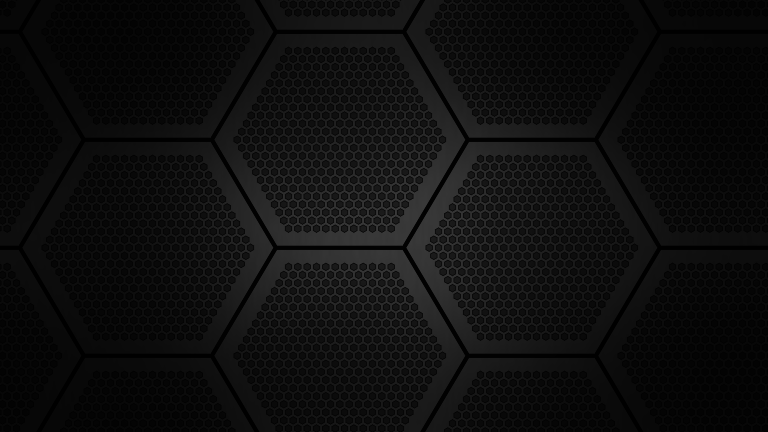
Give the GLSL for this pattern, as a Shadertoy shader.

```glsl
// Dark hexagonal panels with perforated centres, black grooves and a soft central light.

const float SQRT3 = 1.7320508;
const vec2  REPEATS = vec2(2.0, 2.0);       // panel periods across and down
const vec2  PANEL_OFFSET = vec2(-0.115, 0.353); // in periods, from the canvas centre
const float GROOVE_HALF = 0.0098;           // in panel heights
const vec2  HOLE_PITCH = vec2(0.0421, 0.0432); // in panel heights
const float HOLE_RINGS = 11.0;              // rings of holes around the middle one
const float HOLE_RADIUS = 0.395;            // in hole pitches
const float RIM_WIDTH = 0.1;                // in hole pitches
const vec3  METAL = vec3(0.22);
const vec3  HOLE_FILL = vec3(0.108);
const vec3  HOLE_RIM = vec3(0.042);
const vec3  GROOVE = vec3(0.006);
const vec2  LIGHT_CENTRE = vec2(0.51, 0.48);
const vec2  LIGHT_FALLOFF = vec2(1.6, 1.0);
const float LIGHT_SOFTNESS = 0.65;          // lower gives a flatter top
const float AMBIENT = 0.11;
const float INNER_SHADE = 0.84;             // metal at the middle of a panel
const vec2  GRAIN_CELLS = vec2(256.0, 36.0);
const float GRAIN_AMOUNT = 0.06;

// Hexagon metric: equals the apothem on a flat-topped outline.
float hexDistance(vec2 p) {
    p = abs(p);
    return max(p.y, 0.5 * SQRT3 * p.x + 0.5 * p.y);
}

// Offset from the nearest point of a centred rectangular lattice.
vec2 toNearest(vec2 p, vec2 period) {
    vec2 g = p / period;
    vec2 a = p - period * floor(g + 0.5);
    vec2 b = p - period * (floor(g) + 0.5);
    return dot(a, a) < dot(b, b) ? a : b;
}

float hash(vec2 p) {
    vec3 q = fract(vec3(p.xyx) * 0.1031);
    q += dot(q, q.yzx + 33.33);
    return fract((q.x + q.y) * q.z);
}

// Value noise that wraps after a whole number of cells.
float wrappedNoise(vec2 p, vec2 cells) {
    vec2 i = floor(p);
    vec2 f = smoothstep(0.0, 1.0, p - i);
    vec2 lo = mod(i, cells);
    vec2 hi = mod(i + 1.0, cells);
    return mix(mix(hash(lo), hash(vec2(hi.x, lo.y)), f.x),
               mix(hash(vec2(lo.x, hi.y)), hash(hi), f.x), f.y);
}

// Coverage of the region where d is negative.
float coverage(float d, float pixel) {
    return 1.0 - smoothstep(-0.5 * pixel, 0.5 * pixel, d);
}

void mainImage(out vec4 fragColor, in vec2 fragCoord) {
    vec2 uv = fragCoord / iResolution.xy;
    float pixel = REPEATS.y / iResolution.y;

    // Large panels
    vec2 period = vec2(SQRT3, 1.0);
    vec2 panel = toNearest(((uv - 0.5) * REPEATS - PANEL_OFFSET) * period, period);
    float panelDist = hexDistance(panel);

    // Brushed metal, brighter towards the frame
    float grain = wrappedNoise(uv * GRAIN_CELLS, GRAIN_CELLS) - 0.5;
    float sheen = mix(INNER_SHADE, 1.0, smoothstep(0.1, 0.44, panelDist));
    vec3 color = METAL * sheen * (1.0 + GRAIN_AMOUNT * grain);

    // Perforation, kept inside a hexagon of whole rings
    vec2 q = panel / HOLE_PITCH;
    vec2 hole = toNearest(q, vec2(1.0, SQRT3));
    float ring = hexDistance(q - hole) * 2.0 / SQRT3;
    float inField = step(ring, HOLE_RINGS + 0.5);
    float holeDist = hexDistance(hole.yx) - HOLE_RADIUS;
    float holePixel = pixel / HOLE_PITCH.y;
    vec3 fill = HOLE_FILL * sheen;
    vec3 holeColor = mix(HOLE_RIM, fill, coverage(holeDist + RIM_WIDTH, holePixel));
    color = mix(color, holeColor, inField * coverage(holeDist, holePixel));

    // Grooves between panels
    color = mix(GROOVE, color, coverage(panelDist - 0.5 + GROOVE_HALF, pixel));

    // Periodic light pool with a broad top
    vec2 s = sin(3.14159265 * (uv - LIGHT_CENTRE));
    float r = dot(LIGHT_FALLOFF, s * s);
    color *= mix(AMBIENT, 1.0, exp(-r * mix(r, 1.0, LIGHT_SOFTNESS)));

    fragColor = vec4(color, 1.0);
}
```
